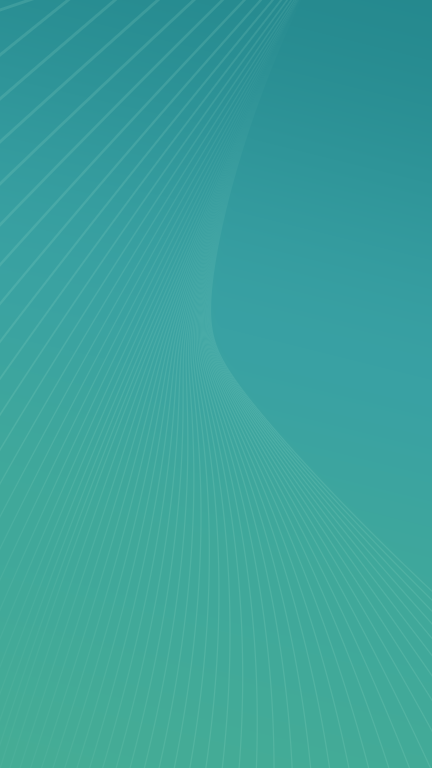
Reproduce this background procedurally as a WebGL 2 fragment shader.

```glsl
#version 300 es
precision highp float;
// A teal gradient crossed by a fan of fine pale strands.
// Straight strands sweep from the upper left; later ones gather on a bent
// edge, then peel away from it and spread out toward the bottom.

#define STRAIGHT 22.0     // index where strands begin to follow the edge
#define STRANDS 60        // total number of strands
#define BOW 0.0768        // slight curvature of straight strands
#define BEND_Y 0.449      // depth of the bend in the edge
#define BEND_SOFT 0.052   // roundness of that bend
#define EDGE_END 0.8286   // horizontal place of the edge at the bottom
#define STRAND_ALPHA 0.17
#define ASPECT 0.5625

uniform vec2 u_resolution;
out vec4 fragColor;

const vec3 DEEP = vec3(0.143, 0.535, 0.556);
const vec3 TEAL = vec3(0.222, 0.630, 0.640);
const vec3 JADE = vec3(0.247, 0.657, 0.608);
const vec3 GREEN = vec3(0.270, 0.674, 0.585);
const vec3 PALE = vec3(0.62, 0.88, 0.80);

// Right-hand edge of the fan; y is depth below the top
float edgeX(float y) {
    float d = y - BEND_Y;
    float bend = d + sqrt(d * d + BEND_SOFT * BEND_SOFT);
    return 0.39 - 0.47 * y + 0.384 * y * y + 0.475 * bend;
}

// Strand fixed by where it meets the top and the left side
float straightX(float k, float y) {
    float top = 0.39 - 0.3516 * exp(-pow(k / 4.2, 1.3));
    float left = 0.013 + 0.0592 * k - 0.00065 * k * k;
    return top * (1.0 - y / left) + BOW * y * (y - left);
}

float strandX(float k, float y) {
    if (k <= STRAIGHT) return straightX(k, y);
    float t = k - STRAIGHT;
    float edge = edgeX(y);
    float gap = max(edge - straightX(STRAIGHT, y), 0.0) / EDGE_END;
    float spread = max(EDGE_END - 0.01237 * t - 0.000273 * t * t, 0.0);
    return edge - spread * pow(gap, 1.0 + 0.02 * t);
}

// Strongest strand coverage at a point
float strands(vec2 p, float pixel) {
    float cover = 0.0;
    for (int i = 0; i < STRANDS; i++) {
        float k = float(i);
        float x = strandX(k, p.y);
        float slope = (strandX(k, p.y + 0.002) - x) / 0.002;
        float dist = abs(p.x - x) / sqrt(1.0 + slope * slope);
        float halfWidth = mix(0.0019, 0.0008, smoothstep(2.0, 14.0, k));
        float line = clamp((halfWidth - dist) / pixel + 0.5, 0.0, 1.0);
        // Crowded strands fade out toward the top
        float fade = mix(1.0, smoothstep(-0.1, 0.65, p.y), smoothstep(6.0, 20.0, k));
        cover = max(cover, line * fade);
    }
    return cover;
}

vec3 background(vec2 p) {
    float v = p.y + 0.14 * (0.5 - p.x / ASPECT);
    vec3 color = mix(DEEP, TEAL, smoothstep(-0.12, 0.46, v));
    color = mix(color, JADE, smoothstep(0.4, 0.74, v));
    return mix(color, GREEN, smoothstep(0.74, 1.08, v));
}

void main() {
    vec2 uv = gl_FragCoord.xy / u_resolution;
    vec2 p = vec2(uv.x * ASPECT, 1.0 - uv.y);
    float pixel = 1.0 / u_resolution.y;
    vec3 color = background(p);

    // Faint green tint inside the fan
    float inside = smoothstep(-0.012, 0.012, edgeX(p.y) - p.x);
    color = mix(color, GREEN, 0.14 * inside * smoothstep(0.1, 0.5, p.y));

    // Strands, dimmer in the lower left
    float dim = (1.0 - smoothstep(0.0, 0.3, p.x)) * smoothstep(0.5, 0.85, p.y);
    color = mix(color, PALE, STRAND_ALPHA * (1.0 - 0.6 * dim) * strands(p, pixel));
    fragColor = vec4(color, 1.0);
}
```
